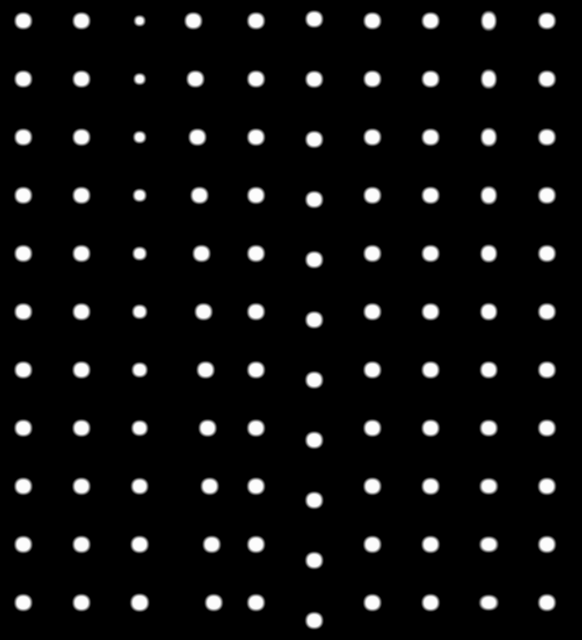
Reproduce this pattern procedurally as a WebGL 2 fragment shader.

```glsl
#version 300 es
precision highp float;

uniform vec2 u_resolution;
out vec4 fragColor;

// Grid, measured in cells; row 0 is the top row
const float COLUMNS = 10.0;
const float ROWS = 11.0;
const vec2 DOT_CENTER = vec2(0.401, 0.358);

// Dot shape, in cells
const vec2 DOT_RADII = vec2(0.137, 0.131);
const float ROUNDNESS = 2.2;
const float SOFTNESS = 0.039;

// Columns that drift, with their values at the top and bottom rows
const int SCALE_COLUMN = 2;
const vec2 SCALE_RANGE = vec2(0.60, 1.05);
const int SLIDE_COLUMN = 3;
const vec2 SLIDE_RANGE = vec2(-0.077, 0.274);
const int DROP_COLUMN = 5;
const vec2 DROP_RANGE = vec2(-0.029, 0.308);
const int STRETCH_COLUMN = 8;
const vec2 STRETCH_TOP = vec2(0.87, 1.13);
const vec2 STRETCH_BOTTOM = vec2(1.05, 0.90);

const vec3 BACKGROUND = vec3(0.0);
const vec3 DOT_COLOR = vec3(0.99);

// Approximate signed distance to a superellipse
float superellipseDistance(vec2 p, vec2 radii) {
    vec2 q = pow(abs(p) / radii + 1e-5, vec2(ROUNDNESS));
    return (pow(q.x + q.y, 1.0 / ROUNDNESS) - 1.0) * min(radii.x, radii.y);
}

// Coverage of the dot in one cell
float dotCoverage(vec2 local, vec2 cell, float pixel) {
    int column = int(cell.x);
    float progress = cell.y / (ROWS - 1.0);
    vec2 center = DOT_CENTER;
    vec2 radii = DOT_RADII;

    // Each special column varies one property from top to bottom
    if (column == SCALE_COLUMN) {
        radii *= mix(SCALE_RANGE.x, SCALE_RANGE.y, progress);
    } else if (column == SLIDE_COLUMN) {
        center.x += mix(SLIDE_RANGE.x, SLIDE_RANGE.y, progress);
    } else if (column == DROP_COLUMN) {
        center.y += mix(DROP_RANGE.x, DROP_RANGE.y, progress);
    } else if (column == STRETCH_COLUMN) {
        radii *= mix(STRETCH_TOP, STRETCH_BOTTOM, progress);
    }

    float edge = max(SOFTNESS, pixel);
    return 1.0 - smoothstep(-edge, edge, superellipseDistance(local - center, radii));
}

void main() {
    // Cell coordinates with y running downward
    float pixel = ROWS / u_resolution.y;
    vec2 grid = vec2(gl_FragCoord.x, u_resolution.y - gl_FragCoord.y) * pixel;
    vec2 cell = floor(grid);

    float coverage = dotCoverage(fract(grid), cell, pixel);
    coverage *= 1.0 - step(COLUMNS, cell.x);
    fragColor = vec4(mix(BACKGROUND, DOT_COLOR, coverage), 1.0);
}
```
